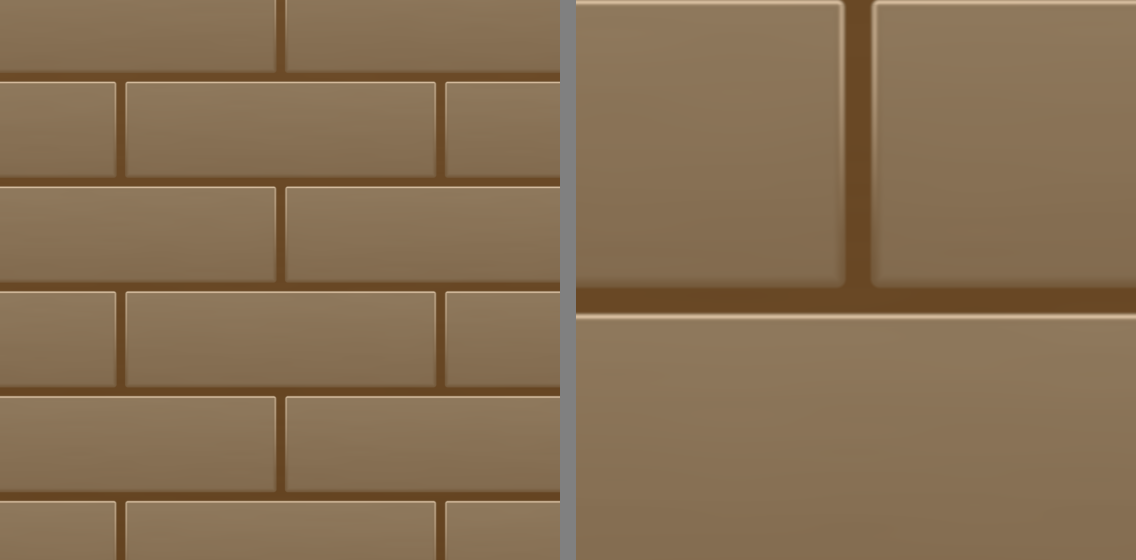
Left: the whole. Right: its middle third, enlarged.
Reproduce this pattern procedurally as a Shadertoy shader.

```glsl
// Brown brick wall in running bond: wide rounded bricks with dark joints.
// Each brick is a rounded-box distance field with a vertical gradient,
// a light bevel on the top that fades down the sides, and a soft lower edge.

const vec2  PITCH = vec2(0.571, 0.1872);      // brick plus joint, in canvas heights
const vec2  JOINT_ORIGIN = vec2(0.5013, 0.6751); // where two joints cross
const float JOINT_WIDTH = 0.0150;
const float CORNER_RADIUS = 0.0055;
const float BEVEL_DEPTH = 0.0024;             // centre of the light line, inside the edge
const float BEVEL_WIDTH = 0.0017;
const float SIDE_BEVEL = 0.62;                // strength of the side lines
const float SHADE_DEPTH = 0.0085;             // reach of the soft lower edge
const float EDGE_SOFTNESS = 0.0012;

const vec3 BRICK_TOP    = vec3(0.560, 0.474, 0.364);
const vec3 BRICK_BOTTOM = vec3(0.508, 0.416, 0.306);
const vec3 EDGE_SHADE   = vec3(0.455, 0.350, 0.230);
const vec3 BEVEL_LIGHT  = vec3(0.840, 0.740, 0.620);
const vec3 MORTAR_LOW   = vec3(0.392, 0.264, 0.128);
const vec3 MORTAR_HIGH  = vec3(0.426, 0.296, 0.158);

float roundedBox(vec2 p, vec2 halfSize, float radius) {
    vec2 q = abs(p) - halfSize + radius;
    return length(max(q, 0.0)) + min(max(q.x, q.y), 0.0) - radius;
}

float hash(vec2 p) {
    return fract(sin(dot(p, vec2(127.1, 311.7))) * 43758.5);
}

float valueNoise(vec2 p) {
    vec2 i = floor(p), f = fract(p);
    f = f * f * (3.0 - 2.0 * f);
    return mix(mix(hash(i), hash(i + vec2(1, 0)), f.x),
               mix(hash(i + vec2(0, 1)), hash(i + vec2(1, 1)), f.x), f.y);
}

// Position relative to the centre of the nearest brick; alternate rows shift by half.
vec2 brickPosition(vec2 uv) {
    vec2 grid = (uv - JOINT_ORIGIN) / PITCH;
    grid.x += 0.5 * mod(floor(grid.y) + 1.0, 2.0);
    return (fract(grid) - 0.5) * PITCH;
}

vec3 brickColor(vec2 p, vec2 halfSize, float dist) {
    float height = clamp(0.5 + 0.5 * p.y / halfSize.y, 0.0, 1.0);
    vec3 color = mix(BRICK_BOTTOM, BRICK_TOP, height);

    // Soft dark rim, strongest along the bottom
    float rim = smoothstep(-SHADE_DEPTH, 0.0, dist);
    color = mix(color, EDGE_SHADE, rim * (1.0 - 0.7 * height));

    // Light line along the top, fading down both sides
    float topEdge = smoothstep(-0.007, -0.002, p.y - halfSize.y);
    float strength = max(topEdge, SIDE_BEVEL * smoothstep(0.08, 0.95, height));
    float offset = (dist + BEVEL_DEPTH) / BEVEL_WIDTH;
    return mix(color, BEVEL_LIGHT, strength * exp(-offset * offset));
}

void mainImage(out vec4 fragColor, in vec2 fragCoord) {
    vec2 uv = fragCoord / iResolution.y;
    vec2 p = brickPosition(uv);
    vec2 halfSize = 0.5 * (PITCH - JOINT_WIDTH);
    float dist = roundedBox(p, halfSize, CORNER_RADIUS);

    vec3 brick = brickColor(p, halfSize, dist);
    vec3 mortar = mix(MORTAR_LOW, MORTAR_HIGH, clamp(uv.y, 0.0, 1.0));

    float soft = max(EDGE_SOFTNESS, 0.75 / iResolution.y);
    vec3 color = mix(brick, mortar, smoothstep(-soft, soft, dist));

    // Very faint horizontal streaks
    color += 0.006 * (valueNoise(uv * vec2(14.0, 110.0)) - 0.5);
    fragColor = vec4(color, 1.0);
}
```
